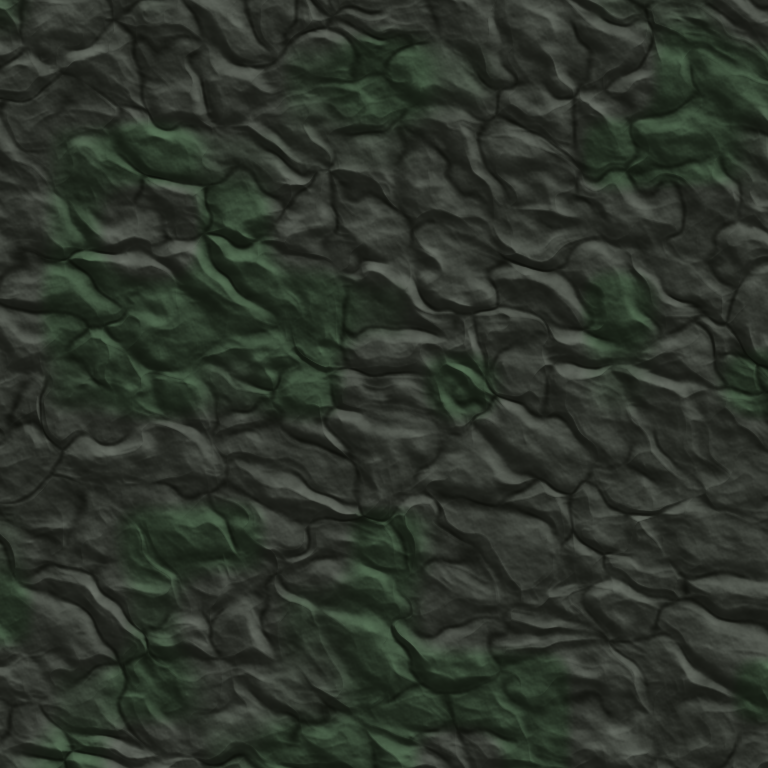
A Shadertoy shader for this texture:

```glsl
// Dark greenish rock wall of small, craggy, overlapping stones lit from above.

float hash(vec2 p) {
    vec3 q = fract(vec3(p.xyx) * 0.1031);
    q += dot(q, q.yzx + 33.33);
    return fract((q.x + q.y) * q.z);
}

vec2 hash2(vec2 p) {
    return vec2(hash(p), hash(p + 57.3));
}

float noise(vec2 p) {
    vec2 i = floor(p), f = fract(p);
    f = f * f * f * (f * (f * 6.0 - 15.0) + 10.0);
    return mix(mix(hash(i), hash(i + vec2(1, 0)), f.x),
               mix(hash(i + vec2(0, 1)), hash(i + vec2(1, 1)), f.x), f.y);
}

const mat2 TURN = mat2(0.8, 0.6, -0.6, 0.8);

float fbm(vec2 p) {
    float sum = 0.0, amp = 0.5;
    for (int i = 0; i < 4; i++) {
        sum += amp * noise(p);
        p = TURN * p * 2.03 + 11.7;
        amp *= 0.5;
    }
    return sum;
}

// Folded noise with softly rounded crests
float ridges(vec2 p) {
    float sum = 0.0, amp = 0.6;
    for (int i = 0; i < 3; i++) {
        float n = 2.0 * noise(p) - 1.0;
        sum += amp * (1.0 - sqrt(n * n + 0.008));
        p = TURN * p * 1.9 + 5.1;
        amp *= 0.5;
    }
    return sum;
}

// x: height of a tilted, rounded stone; y: distance to the nearest seam
vec2 stone(vec2 p) {
    vec2 cell = floor(p), nearestId = cell, nearestOffset = vec2(0);
    float first = 9.0, second = 9.0;
    for (int y = -1; y <= 1; y++)
    for (int x = -1; x <= 1; x++) {
        vec2 id = cell + vec2(x, y);
        vec2 offset = p - id - hash2(id);
        float dist = length(offset);
        if (dist < first) {
            second = first;
            first = dist;
            nearestId = id;
            nearestOffset = offset;
        } else {
            second = min(second, dist);
        }
    }
    float seam = second - first;
    vec2 tilt = 1.5 * (hash2(nearestId + 19.0) - 0.5);
    float top = 0.55 + dot(tilt, nearestOffset);
    return vec2(smoothstep(0.0, 0.7, seam) * top, seam);
}

// x: full relief height; y: distance to the nearest seam
vec2 relief(vec2 uv) {
    vec2 p = vec2(uv.x, uv.y + 0.2 * uv.x) * vec2(11.0, 13.5) + 20.0;
    vec2 warp = vec2(noise(p * 0.8 + 3.0), noise(p * 0.8 + 41.0)) - 0.5;
    warp += 0.35 * (vec2(noise(p * 2.6 + 7.0), noise(p * 2.6 + 83.0)) - 0.5);
    vec2 s = stone(p + 0.9 * warp);
    s.x += 0.34 * ridges(p * vec2(1.2, 1.5) + warp);
    s.x += 0.16 * fbm(p * 3.8);
    return s;
}

void mainImage(out vec4 fragColor, in vec2 fragCoord) {
    vec2 uv = fragCoord / iResolution.y;

    // Slope toward the light
    vec2 here = relief(uv);
    vec2 toLight = 0.0035 * vec2(0.35, 0.94);
    float slope = (here.x - relief(uv + toLight).x) / 0.044;
    float tone = 0.198 * exp(0.6 * tanh(0.45 * slope));

    // Lighter tops, broken dark seams, fine grain
    tone *= 0.86 + 0.26 * here.x;
    float seamDepth = 0.38 * smoothstep(0.25, 0.65, noise(uv * 17.0 + 9.0));
    tone *= 1.0 - seamDepth * (1.0 - smoothstep(0.0, 0.14, here.y));
    tone *= 0.82 + 0.38 * fbm(uv * vec2(55.0, 65.0));

    // Grey-green mineral colour with mossier patches
    vec3 colour = tone * vec3(0.93, 1.0, 0.93) - vec3(0.003, 0.0, 0.014);
    float moss = smoothstep(0.5, 0.8, noise(uv * 10.0 + 31.0));
    colour *= mix(vec3(1.01, 0.99, 1.01), vec3(0.86, 1.03, 0.88), moss);
    fragColor = vec4(clamp(colour, 0.0, 1.0), 1.0);
}
```
